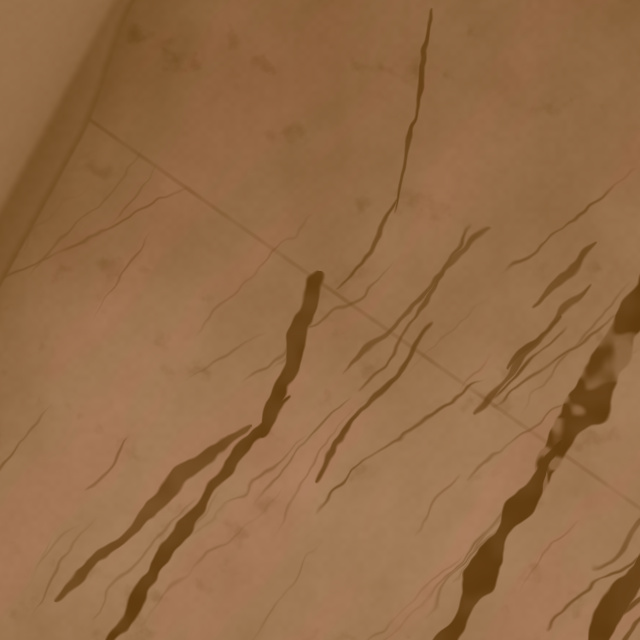
Write a WebGL 2 fragment shader that draws this texture.

```glsl
#version 300 es
precision highp float;
// Warm brown marble floor with dark diagonal veins, beside a pale raised border.
// Veins are tapered segments in a noise-warped plane; the stone is layered noise,
// and one tone value runs along a ramp from dark umber to pale tan.
uniform vec2 u_resolution;
out vec4 fragColor;

float hash(vec2 p) {
  return fract(sin(dot(p, vec2(127.1, 311.7))) * 43758.5453);
}

float noise(vec2 p) {
  vec2 i = floor(p), f = fract(p);
  f = f * f * (3.0 - 2.0 * f);
  return mix(mix(hash(i), hash(i + vec2(1, 0)), f.x),
             mix(hash(i + vec2(0, 1)), hash(i + vec2(1, 1)), f.x), f.y);
}

float fbm(vec2 p) {
  float sum = 0.0, gain = 0.5;
  for (int i = 0; i < 5; i++) {
    sum += gain * noise(p);
    p = mat2(1.6, 1.2, -1.2, 1.6) * p + 7.3;
    gain *= 0.5;
  }
  return sum;
}

// Coverage of a vein from a to b, with uneven width and pointed ends
float vein(vec2 p, vec2 a, vec2 b, float width) {
  vec2 d = b - a;
  float t = clamp(dot(p - a, d) / dot(d, d), 0.0, 1.0);
  float uneven = 0.45 + 0.85 * noise(vec2(t * length(d) * 24.0, a.x * 91.0));
  float w = width * uneven * pow(4.0 * t * (1.0 - t), 0.4);
  float dist = length(p - a - d * t);
  return (1.0 - smoothstep(w - 0.0025, w + 0.0025, dist)) * smoothstep(0.0, 0.002, w);
}

// Many hashed veins, rising to the right inside the box lo..hi
float scatteredVeins(vec2 p, int count, float seed, vec2 lo, vec2 hi, float width) {
  float cover = 0.0;
  for (int i = 0; i < count; i++) {
    vec2 id = vec2(float(i), seed);
    vec2 center = mix(lo, hi, vec2(hash(id), hash(id + 17.0)));
    float angle = mix(0.65, 1.02, hash(id + 31.0));
    vec2 reach = mix(0.05, 0.17, hash(id + 47.0)) * vec2(cos(angle), sin(angle));
    float w = width * mix(0.4, 1.2, hash(id + 59.0));
    float fade = mix(0.55, 1.0, hash(id + 73.0));
    cover = max(cover, fade * vein(p, center - reach, center + reach, w));
  }
  return cover;
}

void main() {
  vec2 p = gl_FragCoord.xy / u_resolution;

  // Warped plane that makes the veins wander
  vec2 q = p;
  q += 0.030 * (vec2(noise(p * 7.0), noise(p * 7.0 + 40.0)) - 0.5);
  q += 0.013 * (vec2(noise(p * 23.0), noise(p * 23.0 + 80.0)) - 0.5);
  q += 0.005 * (vec2(noise(p * 65.0), noise(p * 65.0 + 20.0)) - 0.5);

  // Stone: paler toward the bottom, with clouds and streaks along the veins
  float grain = noise(p * 110.0);
  vec2 along = vec2(dot(q, vec2(0.62, 0.78)), dot(q, vec2(0.78, -0.62)));
  float streak = fbm(along * vec2(4.0, 17.0));
  float tone = mix(0.98, 0.66, smoothstep(0.2, 1.05, p.y));
  tone += 0.26 * (fbm(p * 8.0) - 0.48) + 0.14 * (streak - 0.48) + 0.05 * (grain - 0.5);
  tone -= 0.16 * smoothstep(0.66, 0.85, fbm(p * 19.0 + 5.0));

  // Shadow beside the border
  float side = dot(p - vec2(0.0, 0.67), vec2(0.878, -0.479));
  float floorEdge = 0.057 - 0.03 * smoothstep(0.78, 1.0, p.y);
  float gap = side - floorEdge;
  tone -= 0.3 * exp(-max(gap, 0.0) / 0.085);

  // Joint between slabs
  float joint = abs(dot(p - vec2(0.143, 0.811), vec2(0.577, 0.817)));
  tone -= 0.15 * (1.0 - smoothstep(0.001, 0.005, joint)) * (0.5 + noise(p * 30.0));

  // Hairline and medium veins
  float hair = scatteredVeins(q, 34, 3.0, vec2(0.0, 0.02), vec2(1.0, 0.74), 0.0022);
  float medium = scatteredVeins(q, 13, 8.0, vec2(0.62, 0.03), vec2(1.02, 0.72), 0.0055);
  hair = max(hair, vein(q, vec2(-0.02, 0.56), vec2(0.29, 0.71), 0.002));
  float dark = max(0.5 * hair, 0.85 * medium);

  // Long crack in the upper half
  dark = max(dark, 0.85 * vein(q, vec2(0.68, 0.99), vec2(0.61, 0.66), 0.0045));
  dark = max(dark, 0.75 * vein(q, vec2(0.62, 0.69), vec2(0.51, 0.55), 0.0035));

  // Heavy veins: a forked one at the left, broad patchy ones at the right
  dark = max(dark, vein(q, vec2(0.14, -0.04), vec2(0.45, 0.38), 0.012));
  dark = max(dark, vein(q, vec2(0.41, 0.31), vec2(0.49, 0.58), 0.016));
  dark = max(dark, 0.8 * vein(q, vec2(0.08, 0.06), vec2(0.39, 0.33), 0.012));
  dark = max(dark, 0.85 * vein(q, vec2(0.50, 0.24), vec2(0.67, 0.49), 0.006));
  dark = max(dark, vein(q, vec2(0.64, -0.08), vec2(0.89, 0.31), 0.021));
  dark = max(dark, vein(q, vec2(0.89, -0.08), vec2(1.06, 0.24), 0.018));
  float patchy = mix(0.3, 1.0, smoothstep(0.25, 0.5, noise(q * 42.0)));
  dark = max(dark, patchy * vein(q, vec2(0.84, 0.22), vec2(1.06, 0.65), 0.031));
  tone = mix(tone, 0.02 + 0.2 * noise(q * 34.0), dark);

  // Raised border: dim side, pale top face
  float rim = 0.38 + 0.12 * smoothstep(0.0, -0.05, -gap - 0.05) + 0.04 * (grain - 0.5);
  rim -= 0.18 * smoothstep(-0.014, 0.0, gap);
  float face = 0.84 - 0.2 * exp(min(side, 0.0) / 0.04) + 0.04 * (grain - 0.5);
  rim = mix(face, rim, smoothstep(-0.008, 0.008, side));
  tone = mix(rim, tone, smoothstep(-0.003, 0.003, gap));

  // Tone ramp with a faint rosy stain along the streaks
  vec3 color = mix(vec3(0.37, 0.22, 0.05), vec3(0.63, 0.48, 0.34), clamp(tone, 0.0, 1.08));
  float rosy = smoothstep(0.45, 0.7, streak) * smoothstep(0.0, 0.1, gap) * (1.0 - dark);
  color += rosy * vec3(0.015, -0.012, 0.0);
  fragColor = vec4(color, 1.0);
}
```
